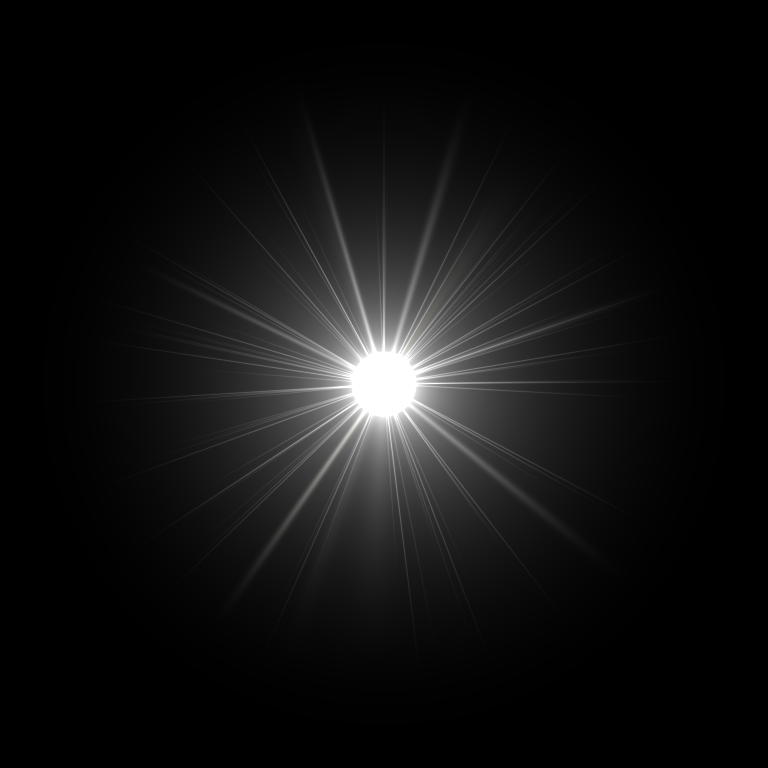
Reproduce this background procedurally as a Shadertoy shader.

```glsl
float hash(float n) {
    return fract(sin(n * 12.9898) * 43758.5453);
}

// Straight streak from the centre, fading towards its tip
float streak(vec2 p, float degrees, float reach, float width) {
    float angle = radians(degrees);
    vec2 dir = vec2(cos(angle), sin(angle));
    float along = dot(p, dir);
    float across = (p.x * dir.y - p.y * dir.x) / width;
    float fade = 1.0 - smoothstep(0.02, reach, along);
    return exp(-across * across) * fade * smoothstep(0.0, 0.03, along);
}

// Soft beam that widens with distance
float beam(vec2 p, float degrees, float reach, float spread) {
    return streak(p, degrees, reach, 0.002 + spread * length(p));
}

// Bundles of hairline rays, scattered around each main direction
float hairlines(vec2 p, float pixel) {
    float bundles[22] = float[22](
        0.5, 9.5, 19.0, 28.0, 43.0, 52.0, 64.0, 90.0, 118.5, 131.5, 150.0,
        163.5, 171.5, 183.5, 200.0, 213.5, 224.0, 246.0, 277.0, 291.0, 307.5, 332.0);
    float width = max(0.0009, 0.6 * pixel);
    float light = 0.0;
    for (int i = 0; i < 22; i++) {
        for (int j = 0; j < 4; j++) {
            float seed = float(i * 4 + j) + 1.0;
            float side = j == 0 ? 0.0 : (hash(seed) - 0.5) * 9.0;
            float reach = j == 0 ? 0.42 : mix(0.24, 0.40, hash(seed + 131.0));
            float power = j == 0 ? 0.22 : mix(0.07, 0.18, hash(seed + 257.0));
            light += power * streak(p, bundles[i] + side, reach, width);
        }
    }
    return light;
}

void mainImage(out vec4 fragColor, in vec2 fragCoord) {
    float size = min(iResolution.x, iResolution.y);
    vec2 p = (fragCoord - 0.5 * iResolution.xy) / size;
    float r = length(p);

    // Halo and white core
    float light = 0.038 / max(r, 0.01) * (1.0 - smoothstep(0.08, 0.48, r));
    light += 1.0 - smoothstep(0.031, 0.044, r);

    // Bright narrow beams
    light += 0.30 * beam(p, 106.2, 0.42, 0.008);
    light += 0.34 * beam(p, 235.0, 0.40, 0.012);
    light += 0.24 * beam(p, 73.8, 0.42, 0.018);
    light += 0.22 * beam(p, 321.0, 0.42, 0.016);
    light += 0.18 * beam(p, 19.0, 0.40, 0.012);
    light += 0.24 * beam(p, 154.0, 0.38, 0.006);

    // Broad faint beams
    light += 0.08 * beam(p, 57.0, 0.36, 0.060);
    light += 0.06 * beam(p, 108.0, 0.45, 0.045);
    light += 0.06 * beam(p, 250.5, 0.42, 0.035);
    light += 0.06 * beam(p, 267.0, 0.40, 0.090);

    light += hairlines(p, 1.0 / size);

    // Slight warmth in two of the beams
    float warmth = 0.03 * (beam(p, 57.0, 0.25, 0.03) + beam(p, 235.0, 0.35, 0.012));
    vec3 color = vec3(light) + warmth * vec3(0.6, 0.3, -0.4);
    fragColor = vec4(clamp(color, 0.0, 1.0), 1.0);
}
```
